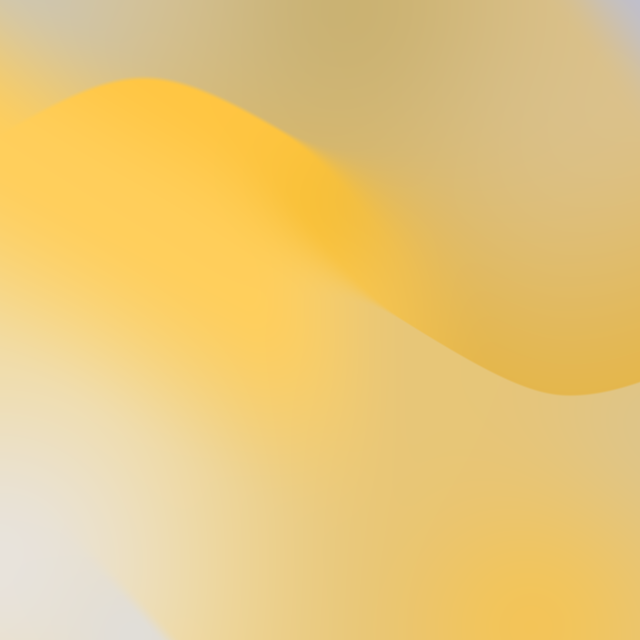
Write a WebGL 2 fragment shader that draws this background.

```glsl
#version 300 es
precision highp float;

uniform vec2 u_resolution;
out vec4 fragColor;

// Round-tipped bend that settles into straight slopes.
float bend(float t, float roundness) {
    return 0.68 * (sqrt(t * t + roundness * roundness) - roundness);
}

float glow(vec2 p, vec2 center, float radius) {
    vec2 d = (p - center) / radius;
    return exp(-dot(d, d));
}

// Height of the crest on the left.
float crestLine(float x) {
    return 0.878 - bend(x - 0.225, 0.13);
}

// Height of the trough on the right, flatter past its lowest point.
float troughLine(float x) {
    float t = x - 0.89;
    return 0.382 + bend(t > 0.0 ? 0.8 * t : t, 0.11);
}

// Hazy tan backdrop, warming toward the trough.
vec3 upperField(vec2 p) {
    float rise = p.y - troughLine(p.x);
    vec3 color = mix(vec3(0.90, 0.71, 0.27), vec3(0.86, 0.76, 0.55), smoothstep(-0.12, 0.48, rise));
    color = mix(color, vec3(0.78, 0.68, 0.41), 0.85 * glow(p, vec2(0.52, 0.99), 0.26));
    color = mix(color, vec3(0.80, 0.78, 0.72), 0.95 * glow(p, vec2(-0.02, 1.0), 0.34));
    float corner = smoothstep(0.42, 0.55, distance(p, vec2(0.58, 0.66)));
    corner *= smoothstep(0.8, 0.95, p.x) * smoothstep(0.72, 0.95, p.y);
    return mix(color, vec3(0.75, 0.75, 0.80), corner);
}

// Saturated gold under the crest.
vec3 goldField(vec2 p) {
    vec3 color = mix(vec3(1.0, 0.81, 0.35), vec3(1.0, 0.775, 0.26), smoothstep(0.62, 0.92, p.y + 0.3 * p.x));
    return mix(color, vec3(0.97, 0.75, 0.21), 0.85 * glow(p, vec2(0.52, 0.68), 0.13));
}

// Pale foreground with cream at left and amber at right.
vec3 lowerField(vec2 p) {
    vec3 color = mix(vec3(0.96, 0.85, 0.56), vec3(0.905, 0.775, 0.47), smoothstep(0.1, 0.65, p.x));
    color = mix(color, vec3(0.91, 0.89, 0.86), glow(p, vec2(0.0, 0.12), 0.31));
    float warmth = smoothstep(0.42, 0.76, p.y + 0.55 * p.x) * (1.0 - smoothstep(0.38, 0.66, p.x));
    color = mix(color, vec3(1.0, 0.81, 0.36), warmth);
    color = mix(color, vec3(0.86, 0.77, 0.56), 0.8 * glow(p, vec2(1.04, 0.31), 0.19));
    color = mix(color, vec3(0.955, 0.77, 0.34), 0.95 * glow(p, vec2(0.83, 0.02), 0.19));

    // Cool sliver along the lower left corner.
    float sliver = 1.0 - smoothstep(-0.025, 0.015, p.y + 1.07 * p.x - 0.289);
    return mix(color, vec3(0.87, 0.87, 0.88), 0.8 * sliver * glow(p, vec2(0.22, 0.0), 0.14));
}

void main() {
    vec2 p = gl_FragCoord.xy / u_resolution;
    float pixel = 1.5 / u_resolution.y;

    // The crest edge dissolves toward the right.
    float crestBlur = pixel + 0.003 + 0.16 * smoothstep(0.44, 0.78, p.x);
    float crest = 1.0 - smoothstep(-crestBlur, crestBlur, p.y - crestLine(p.x));
    crest *= 1.0 - smoothstep(0.46, 0.78, p.x);
    vec3 color = mix(upperField(p), goldField(p), crest);

    // The trough edge sharpens toward the right.
    float troughBlur = pixel + 0.15 * (1.0 - smoothstep(0.3, 0.63, p.x));
    float trough = 1.0 - smoothstep(-troughBlur, troughBlur, p.y - troughLine(p.x));
    color = mix(color, lowerField(p), trough);

    fragColor = vec4(color, 1.0);
}
```
